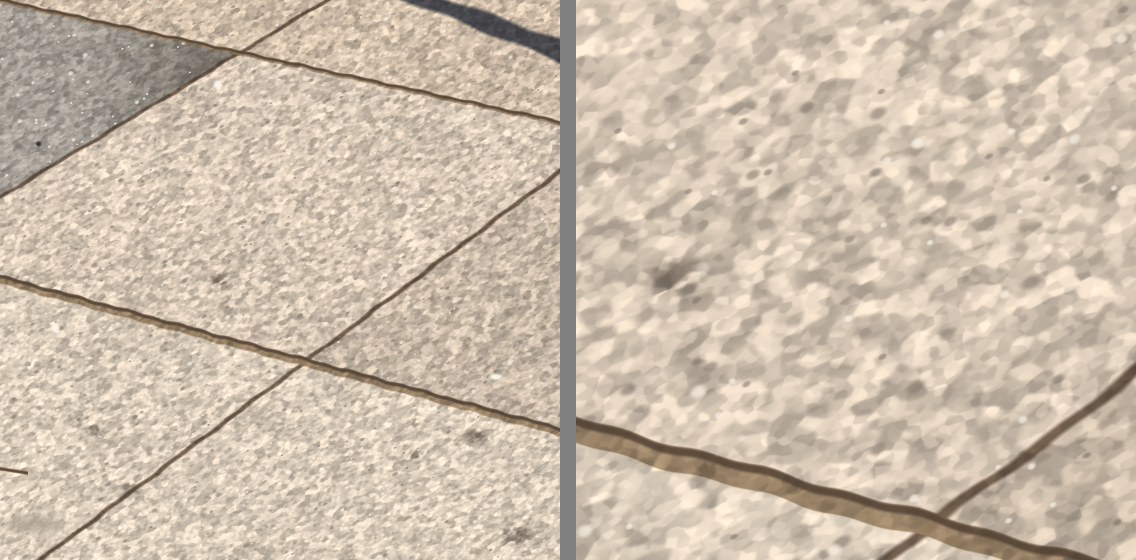
Left, the full canvas; right, a detail of the centre.
Write a Shadertoy shader that draws this texture.

```glsl
vec2 hash2(vec2 p) {
    vec3 q = fract(p.xyx * vec3(0.1031, 0.1030, 0.0973));
    q += dot(q, q.yzx + 33.33);
    return fract((q.xx + q.yz) * q.zy);
}

// Soft cellular noise: neighbouring stones blend their tones
float stoneGrain(vec2 p) {
    vec2 base = floor(p);
    float tone = 0.0, total = 0.0;
    for (int j = -1; j <= 1; j++)
    for (int i = -1; i <= 1; i++) {
        vec2 cell = base + vec2(i, j);
        vec2 d = cell + hash2(cell) - p;
        float weight = exp(-9.0 * dot(d, d));
        tone += weight * hash2(cell + 71.0).x;
        total += weight;
    }
    return tone / total - 0.5;
}

// Sparse round flecks, present in the given share of cells
float flecks(vec2 p, float share) {
    vec2 base = floor(p);
    float cover = 0.0;
    for (int j = -1; j <= 1; j++)
    for (int i = -1; i <= 1; i++) {
        vec2 cell = base + vec2(i, j);
        vec2 pick = hash2(cell + 19.0);
        float radius = mix(0.25, 0.65, pick.y * pick.y);
        float d = length(cell + hash2(cell) - p);
        cover = max(cover, step(pick.x, share) * smoothstep(radius, radius * 0.3, d));
    }
    return cover;
}

// Layered sines for broad unevenness
float mottle(vec2 p) {
    float sum = 0.0, gain = 0.5;
    for (int i = 0; i < 4; i++) {
        sum += gain * sin(p.x + 1.7 * sin(p.y)) * sin(p.y + 1.3 * sin(p.x * 0.8));
        p = mat2(1.5, 1.1, -1.1, 1.5) * p + 2.3;
        gain *= 0.6;
    }
    return sum;
}

float blob(vec2 p, vec2 centre, vec2 size) {
    return smoothstep(1.0, 0.2, length((p - centre) / size));
}

void mainImage(out vec4 fragColor, in vec2 fragCoord) {
    vec2 uv = fragCoord / iResolution.xy;
    float px = 1.0 / iResolution.y;

    // Perspective slab grid: x counts down the canvas, y across it
    float depth = 3.36 + 0.039 * uv.x - uv.y;
    vec2 scale = vec2(0.1738, 0.2055) * depth;
    vec2 grid = vec2(0.998 - 0.218 * uv.x, 0.648 + 0.602 * uv.x) - uv.y;
    grid /= scale;
    vec2 slab = floor(grid);
    vec2 joint = (grid - round(grid)) * scale * vec2(0.97, 0.81);
    joint += 0.0007 * vec2(sin(uv.x * 61.0) + sin(uv.x * 143.0), sin(uv.y * 73.0) + sin(uv.y * 157.0));

    // Slab tones, with one grey slab
    vec3 color = vec3(0.835, 0.775, 0.705);
    if (slab.x < 0.0) color = vec3(0.810, 0.740, 0.660);
    if (slab.x > 0.0) color = vec3(0.850, 0.795, 0.725);
    if (slab == vec2(0.0, 1.0)) color = vec3(0.785, 0.725, 0.655);
    bool greySlab = slab == vec2(0.0, -1.0);
    if (greySlab) color = vec3(0.640, 0.615, 0.580) - 0.16 * smoothstep(0.1, 0.45, uv.x);
    color *= 1.0 + 0.035 * mottle(uv * 9.0);

    // Slanted grain and mineral flecks
    vec2 slant = mat2(0.88, -0.47, 0.47, 0.88) * uv;
    float grain = 0.30 * stoneGrain(slant * vec2(75.0, 135.0))
                + 0.19 * stoneGrain(slant * vec2(150.0, 230.0) + 40.0);
    color *= 1.0 + grain;
    color = mix(color, vec3(0.48, 0.44, 0.40), 0.55 * flecks(slant * vec2(72.0, 120.0) + 9.0, 0.035));
    float glint = flecks(slant * vec2(90.0, 120.0) + 55.0, greySlab ? 0.05 : 0.025);
    color = mix(color, vec3(0.97, 0.94, 0.89), 0.75 * glint);

    // Dirt smudges: centre and radius
    vec3 smudges[6] = vec3[6](vec3(0.392, 0.502, 0.030), vec3(0.168, 0.232, 0.022),
        vec3(0.850, 0.220, 0.036), vec3(0.742, 0.187, 0.020),
        vec3(0.925, 0.042, 0.045), vec3(0.235, 0.130, 0.024));
    for (int i = 0; i < 6; i++) {
        float dirt = blob(uv, smudges[i].xy, smudges[i].z * vec2(1.0, 0.65));
        color = mix(color, vec3(0.36, 0.32, 0.28), dirt * clamp(0.42 - 1.6 * grain, 0.1, 0.7));
    }
    color = mix(color, vec3(0.66, 0.62, 0.56), 0.7 * blob(uv, vec2(0.06, 0.062), vec2(0.085, 0.024)));
    color = mix(color, vec3(0.20), blob(uv, vec2(0.069, 0.743), vec2(0.007)));

    // White chips and a twig
    color = mix(color, vec3(0.99, 0.97, 0.93), max(blob(uv, vec2(0.886, 0.327), vec2(0.018, 0.008)),
        max(blob(uv, vec2(0.389, 0.850), vec2(0.011)), blob(uv, vec2(0.098, 0.414), vec2(0.011)))));
    float twig = abs(uv.y - 0.163 + 0.16 * uv.x + 1.5 * uv.x * uv.x * (uv.x - 0.05));
    color = mix(color, vec3(0.40, 0.30, 0.22), smoothstep(0.003 + px, 0.001, twig) * step(uv.x, 0.05));

    // Narrow dark joints, then wide sandy joints with a shaded upper lip
    float narrow = smoothstep(0.0032 + px, 0.0010, abs(joint.y));
    color = mix(color, vec3(0.36, 0.29, 0.23) * (1.0 + grain), 0.9 * narrow);
    float halfWidth = mix(0.0036, 0.0062, smoothstep(0.0, 1.0, grid.x));
    float wide = smoothstep(halfWidth + px, halfWidth - px, abs(joint.x));
    float lip = smoothstep(0.0025 + px, 0.0008, abs(joint.x + halfWidth * 0.65));
    color = mix(color, vec3(0.56, 0.47, 0.36) * (1.0 + grain), 0.9 * wide);
    color = mix(color, vec3(0.30, 0.24, 0.19), 0.8 * lip);

    // Cast shadow crossing the upper right corner
    float ripple = 0.003 * sin(uv.x * 45.0);
    float lower = uv.y - 1.0 + 0.40 * (uv.x - 0.72) + ripple;
    float upper = 1.0 - 0.36 * (uv.x - 0.807) + ripple - uv.y;
    float shadow = smoothstep(-0.004, 0.006, min(lower, upper));
    color = mix(color, vec3(0.27, 0.27, 0.29) * (1.0 + 0.8 * grain), 0.97 * shadow);

    fragColor = vec4(clamp(color, 0.0, 1.0), 1.0);
}
```
